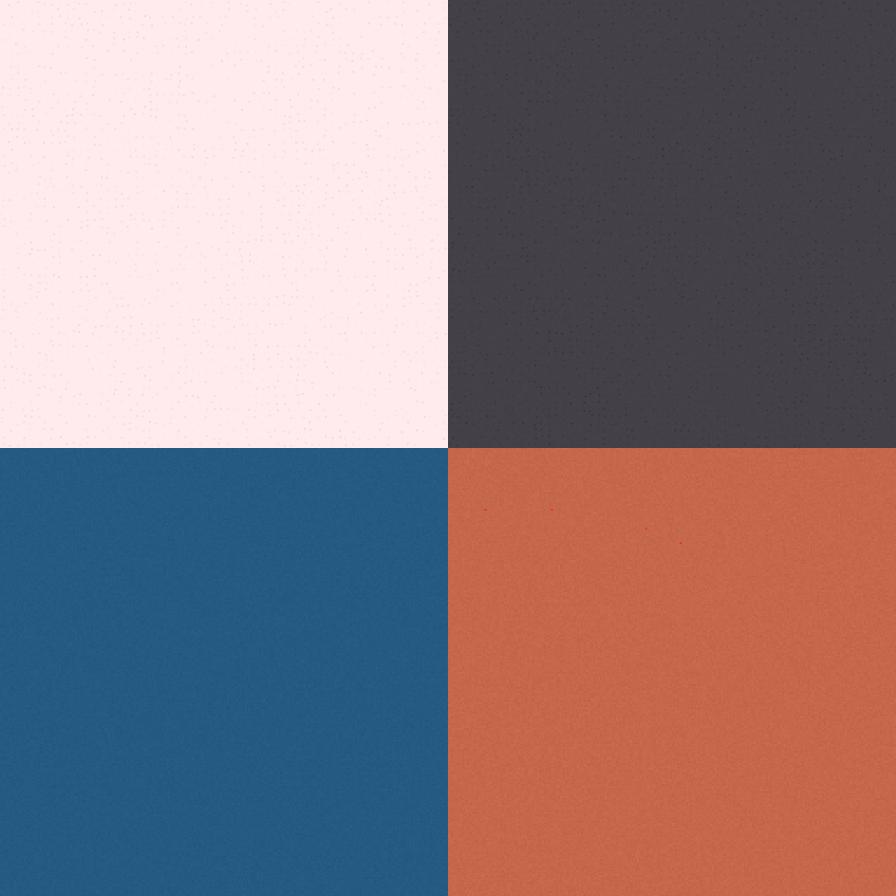
Reproduce this background procedurally as a WebGL 2 fragment shader.

```glsl
#version 300 es
precision highp float;

uniform vec2 u_resolution;
out vec4 outColor;

const vec3 PINK = vec3(1.0, 0.92, 0.93);
const vec3 CHARCOAL = vec3(0.264, 0.253, 0.282);
const vec3 BLUE = vec3(0.145, 0.353, 0.51);
const vec3 ORANGE = vec3(0.77, 0.403, 0.29);
const vec3 RED = vec3(0.9, 0.16, 0.12);

float hash(vec2 p) {
    vec3 q = fract(vec3(p.xyx) * 0.1031);
    q += dot(q, q.yzx + 33.33);
    return fract((q.x + q.y) * q.z);
}

vec2 hash2(vec2 p) {
    return vec2(hash(p), hash(p + 71.7));
}

// Smooth disc coverage
float disc(vec2 p, vec2 center, float radius, float blur) {
    return 1.0 - smoothstep(radius - blur, radius + blur, length(p - center));
}

// Fine paper grain, centred on zero
float grain(vec2 uv, float cells) {
    vec2 cell = floor(uv * cells);
    return hash(cell) + hash(cell + 137.0) - 1.0;
}

// Cellular specks, one jittered point of varied strength per cell
float specks(vec2 uv, float cells, float density, float blur) {
    vec2 p = uv * cells;
    vec2 cell = floor(p);
    vec2 center = cell + 0.25 + 0.5 * hash2(cell);
    float strength = hash(cell + 19.0) * step(hash(cell + 43.0), density);
    return strength * disc(p, center, 0.16, blur * cells);
}

// Short arc of tiny dots
float dotTrail(vec2 uv, float blur) {
    float cover = 0.0;
    for (int i = 0; i < 4; i++) {
        float t = float(i);
        vec2 curve = vec2(0.0258, 0.0188) + t * vec2(0.0645, -0.023)
                   + t * t * vec2(-0.0163, 0.0042);
        cover = max(cover, disc(uv, vec2(0.542, 0.431) + t * curve, 0.0012, blur));
    }
    return cover;
}

// Four panels meeting at the centre
vec3 quadrants(vec2 side, vec3 lowLeft, vec3 lowRight, vec3 topLeft, vec3 topRight) {
    return mix(mix(lowLeft, lowRight, side.x), mix(topLeft, topRight, side.x), side.y);
}

void main() {
    vec2 uv = gl_FragCoord.xy / u_resolution;
    vec2 pixel = 1.0 / u_resolution;
    float blur = 0.6 * max(pixel.x, pixel.y);
    vec2 side = clamp((uv - 0.5) / pixel + 0.5, 0.0, 1.0);

    vec3 color = quadrants(side, BLUE, ORANGE, PINK, CHARCOAL);

    // Stronger grain below, sparse darker specks above
    float grainAmount = mix(mix(0.014, 0.02, side.x), mix(0.003, 0.008, side.x), side.y);
    color += grainAmount * grain(uv, 512.0);
    float speckAmount = side.y * mix(0.06, 0.045, side.x);
    color -= speckAmount * specks(uv, 128.0, 0.6, blur);

    color = mix(color, RED, 0.8 * dotTrail(uv, blur));
    outColor = vec4(clamp(color, 0.0, 1.0), 1.0);
}
```
